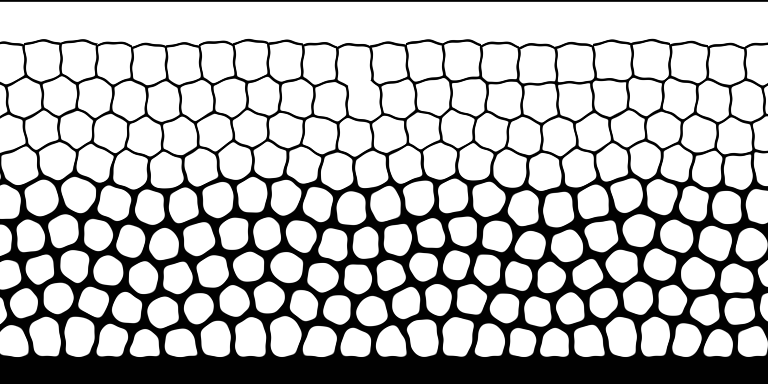
Reproduce this pattern procedurally as a Shadertoy shader.

```glsl
// Per row of cells: first x, spacing, broad sway, double sway
const vec4 rowLayout[9] = vec4[9](
    vec4( 7.0, 36.05, -11.6,  2.5), vec4(25.0, 34.40,  -2.5,  0.0),
    vec4( 8.0, 34.62,  -0.9,  1.0), vec4(20.0, 34.20,  12.6, -0.5),
    vec4( 5.0, 34.38,   4.9,  1.5), vec4( 0.0, 34.00,  -9.0,  4.5),
    vec4(10.0, 34.57,  -4.3,  3.5), vec4(25.0, 34.10,   3.7,  1.0),
    vec4(12.0, 33.71,   5.0, -2.0));
const float rowRipple[9] = float[9](2.4, 2.5, -1.9, 3.6, 2.9, -3.0, -6.3, -2.3, -1.0);
const float rowDepth[9] = float[9](63.0, 100.0, 133.0, 166.0, 203.0, 239.0, 273.0, 305.0, 338.0);

vec2 hash2(vec2 p) {
    vec3 q = fract(p.xyx * vec3(0.1031, 0.1030, 0.0973));
    q += dot(q, q.yzx + 33.33);
    return fract((q.xx + q.yz) * q.zy);
}

// Centre of cell number k in a row; depth runs downward
vec2 cellCentre(int row, float k) {
    vec4 layout_ = rowLayout[row];
    float t = k * 3.14159 / 21.0;
    float x = layout_.x + layout_.y * k + layout_.z * sin(t)
            + layout_.w * sin(2.0 * t) + rowRipple[row] * sin(3.0 * t);
    float sag = mix(2.0, 7.0, smoothstep(0.0, 4.0, float(row)));
    float y = rowDepth[row] + sag * cos(6.28318 * (x - 160.0) / 192.0);
    vec2 jitter = (hash2(vec2(k + 7.0, float(row) + 3.0)) - 0.5) * vec2(5.0, 6.0);
    return vec2(x, y) + jitter * smoothstep(2.0, 5.0, float(row));
}

float nearestColumn(int row, float x) {
    return floor((x - rowLayout[row].x) / rowLayout[row].y + 0.5);
}

void mainImage(out vec4 fragColor, in vec2 fragCoord) {
    // The canvas spans 768 by 384 units, with depth measured from the top
    vec2 uv = fragCoord / iResolution.xy;
    vec2 p = vec2(uv.x, 1.0 - uv.y) * vec2(768.0, 384.0);
    float pixel = 384.0 / iResolution.y;
    vec2 q = p + 0.6 * sin(p.yx * 0.31 + sin(p * 0.17));

    int middleRow = int(clamp(floor((q.y - 46.0) / 34.4), 0.0, 8.0));
    int firstRow = max(middleRow - 2, 0);
    int lastRow = min(middleRow + 2, 8);

    // Find the enclosing cell
    float best = 1e9;
    vec2 home = vec2(0.0);
    int homeRow = 0;
    float homeK = 0.0;
    for (int row = firstRow; row <= lastRow; row++) {
        float column = nearestColumn(row, q.x);
        for (int j = -2; j <= 2; j++) {
            float k = column + float(j);
            vec2 centre = cellCentre(row, k);
            float dist = dot(q - centre, q - centre);
            if (dist < best) {
                best = dist;
                home = centre;
                homeRow = row;
                homeK = k;
            }
        }
    }

    // Walls thicken and corners round off with depth
    float maturity = smoothstep(142.0, 218.0, q.y);
    float halfWall = mix(1.25, 2.4, maturity);
    float rounding = mix(0.6, 3.3, maturity);

    // Smooth minimum of distances to the floor and to each shared wall
    float sum = exp(-(359.0 - q.y) / rounding);
    for (int row = firstRow; row <= lastRow; row++) {
        float column = nearestColumn(row, q.x);
        for (int j = -2; j <= 2; j++) {
            float k = column + float(j);
            bool same = row == homeRow && k == homeK;
            // One pair of upper cells has merged
            bool merged = k == 10.0 && homeK == 10.0 && row + homeRow == 1;
            if (same || merged) continue;
            vec2 centre = cellCentre(row, k);
            float wall = dot(0.5 * (home + centre) - q, normalize(centre - home));
            sum += exp(-wall / rounding);
        }
    }
    float edge = -rounding * log(sum);

    // Arched outer skin of the top row, with empty space above
    if (homeRow == 0) {
        float dx = q.x - home.x;
        float arch = q.y - (home.y - 20.5 + 0.011 * dx * dx);
        edge = arch > 0.0 ? min(edge, arch) : -arch;
    }

    float light = smoothstep(-0.6, 0.6, (edge - halfWall) / pixel);
    // Solid floor and the thin top border
    light *= 1.0 - smoothstep(-0.6, 0.6, (p.y - 357.5) / pixel);
    light *= smoothstep(-0.6, 0.6, (p.y - 1.8) / pixel);
    fragColor = vec4(vec3(mix(0.005, 1.0, light)), 1.0);
}
```
